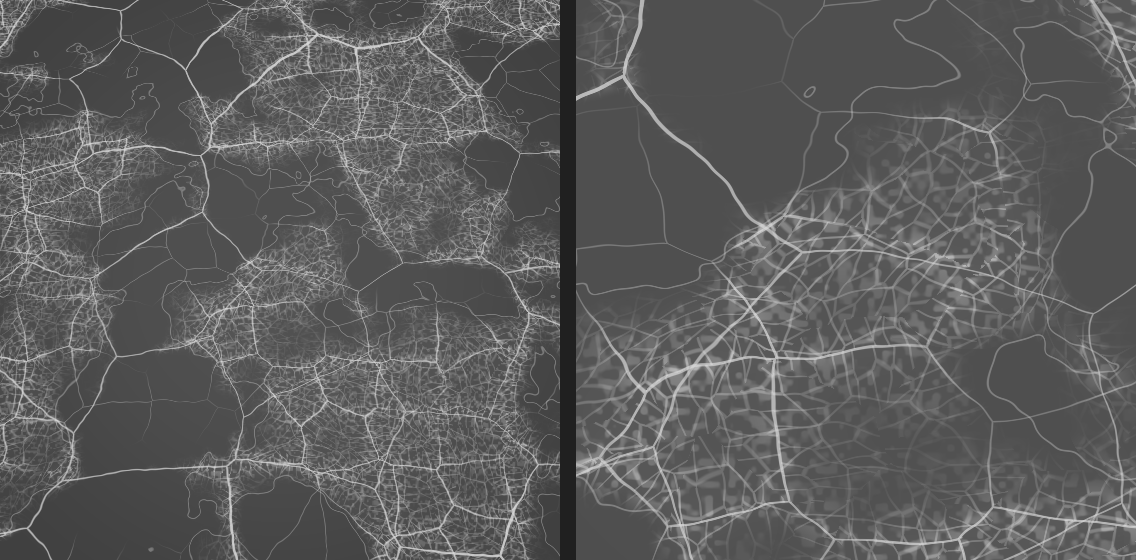
Left, the full canvas; right, a detail of the centre.
Reproduce this texture map procedurally as a WebGL 1 fragment shader.

```glsl
precision highp float;
// Draws a grey relief map: jagged bright ridge networks with feathery slopes between dark plains.
uniform vec2 u_resolution;

const float GROUND_CENTRE = 0.31;
const float GROUND_CORNER = 0.25;
const float CREST = 0.86;

vec2 hash2(vec2 p) {
  return fract(sin(vec2(dot(p, vec2(127.1, 311.7)), dot(p, vec2(269.5, 183.3)))) * 43758.545);
}

float noise(vec2 p) {
  vec2 i = floor(p), f = fract(p);
  f = f * f * (3.0 - 2.0 * f);
  float low = mix(hash2(i).x, hash2(i + vec2(1.0, 0.0)).x, f.x);
  float high = mix(hash2(i + vec2(0.0, 1.0)).x, hash2(i + vec2(1.0)).x, f.x);
  return mix(low, high, f.y);
}

float fbm(vec2 p) {
  float sum = 0.0, amp = 0.516;
  for (int i = 0; i < 5; i++) {
    sum += amp * noise(p);
    p = mat2(1.6, 1.2, -1.2, 1.6) * p + 7.3;
    amp *= 0.5;
  }
  return sum;
}

// Distance to the nearest cell border (x) and the unit direction across it (yz).
vec3 cellEdge(vec2 p) {
  vec2 i = floor(p), f = fract(p);
  vec2 near = vec2(9.0), second = vec2(9.0);
  float d1 = 99.0, d2 = 99.0;
  for (int y = -1; y <= 1; y++) {
    for (int x = -1; x <= 1; x++) {
      vec2 cell = vec2(float(x), float(y));
      vec2 r = cell + 0.08 + 0.84 * hash2(i + cell) - f;
      float d = dot(r, r);
      if (d < d1) {
        second = near; d2 = d1;
        near = r; d1 = d;
      } else if (d < d2) {
        second = r; d2 = d;
      }
    }
  }
  vec2 across = second - near;
  float span = max(length(across), 0.001);
  return vec3((d2 - d1) / (2.0 * span), across / span);
}

// Antialiased line of the given half width.
float line(float dist, float halfWidth, float soft) {
  return 1.0 - smoothstep(max(halfWidth - soft, 0.0), halfWidth + soft, dist);
}

// Thin contour of the height field at one level.
float contour(vec2 p, float height, float level, float depth, float soft) {
  const float e = 0.002;
  vec2 slope = vec2(fbm(p + vec2(e, 0.0)), fbm(p + vec2(0.0, e))) - height;
  float dist = abs(height - level) / max(length(slope) / e, 0.25);
  return line(dist / (3.5 * depth), 0.0006, soft);
}

void main() {
  vec2 u = gl_FragCoord.xy / u_resolution;
  float soft = 0.75 / u_resolution.y;

  // Tilted ground plane, then a jagged warp of its coordinates.
  float depth = 1.0 / (1.0 - 0.33 * u.y);
  vec2 p = vec2(u.x - 0.5, u.y) * depth + vec2(3.1, 1.7);
  vec2 w = p + 0.075 * (vec2(fbm(p * 5.0), fbm(p * 5.0 + 31.0)) - 0.5);

  // Ridge hierarchy, with distances brought back to canvas units.
  vec3 trunkCell = cellEdge(w * 3.4);
  vec3 ridgeCell = cellEdge(w * 8.5 + 13.0);
  vec3 branchCell = cellEdge(w * 21.0 + 5.0);
  float trunkDist = trunkCell.x / (3.4 * depth);
  float ridgeDist = ridgeCell.x / (8.5 * depth);
  float branchDist = branchCell.x / (21.0 * depth);

  // Hilly zones gather round the trunks and leave open plains.
  vec2 heightPos = w * 3.5 + 40.0;
  float height = fbm(heightPos);
  float trunkGlow = exp(-trunkDist / 0.04);
  float ridgeGlow = exp(-ridgeDist / 0.014);
  float relief = smoothstep(0.41, 0.54, height + 0.13 * trunkGlow - 0.05);
  float density = relief * (0.35 + 0.4 * ridgeGlow + 0.3 * trunkGlow);

  // Feathery ribs run down the slopes, across the nearest ridge.
  vec2 across = ridgeCell.yz;
  vec2 along = vec2(-across.y, across.x);
  vec2 ribPos = vec2(dot(w, across) * 30.0, dot(w, along) * 75.0);
  float ribDist = cellEdge(ribPos).x / (62.0 * depth);
  float ribs = line(ribDist, 0.0007, soft);
  float grain = smoothstep(0.45, 0.8, noise(u * 230.0));

  // Line strengths vary along their course.
  float flow = noise(p * 4.0 + 9.0);
  float trunk = line(trunkDist, 0.0004 + 0.0028 * flow * flow, soft) * (0.5 + 0.5 * flow);
  float present = smoothstep(0.3, 0.6, noise(p * 6.0 + 21.0));
  float ridge = line(ridgeDist, 0.0005 + 0.0012 * relief * flow, soft);
  ridge *= present * mix(0.3, 0.7, relief);
  float branch = line(branchDist, 0.0007, soft) * density * 0.5;
  float shore = contour(heightPos, height, 0.43, depth, soft) * 0.35;

  // Combine all light over the ground, which darkens toward the corners.
  float slopes = density * (0.08 + 0.36 * ribs + 0.3 * grain);
  float dark = (1.0 - slopes) * (1.0 - branch) * (1.0 - shore);
  dark *= (1.0 - ridge) * (1.0 - 0.9 * trunk);
  float ground = mix(GROUND_CENTRE, GROUND_CORNER, smoothstep(0.15, 0.72, length(u - 0.5)));
  gl_FragColor = vec4(vec3(mix(CREST, ground, dark)), 1.0);
}
```
